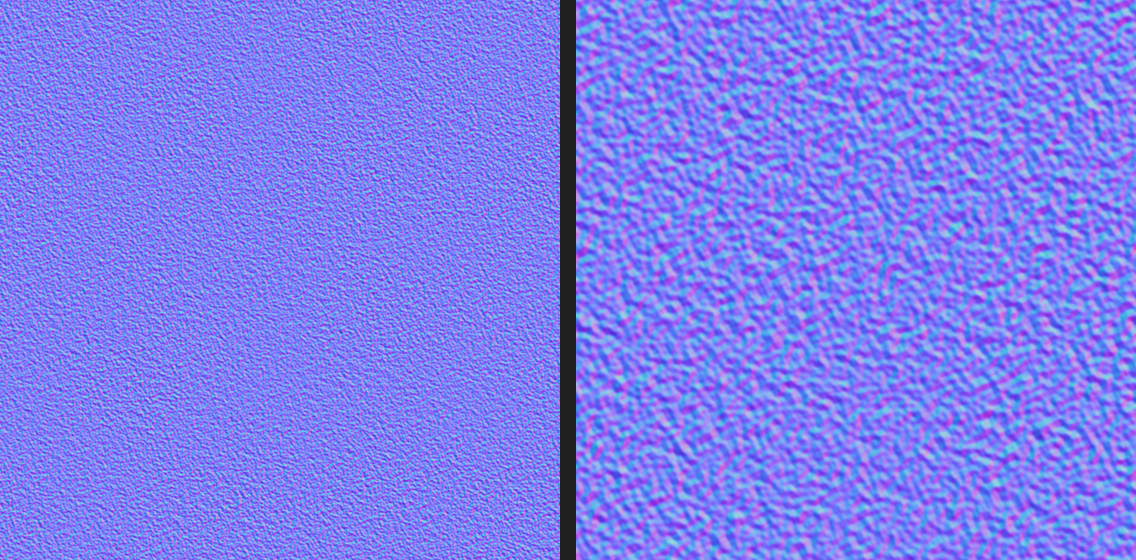
Left: the whole. Right: its middle third, enlarged.
Reproduce this texture map procedurally as a Shadertoy shader.

```glsl
// Tangent-space normal map of a fine, pebbled surface such as stucco or grained plastic.
// Octaves of gradient noise give exact slopes, which are turned into unit normals,
// averaged over each pixel and packed into RGB.

const float TAU = 6.2831853;
const float RELIEF = 0.49;   // overall steepness of the grains

// Integer hash of a lattice cell, returned as a unit gradient
vec2 cellGradient(ivec2 cell, uint seed) {
    uvec2 c = uvec2(cell + 4096);
    uint h = c.x * 1597334677u ^ c.y * 3812015801u ^ seed * 2654435769u;
    h = (h ^ (h >> 16)) * 2246822519u;
    h = (h ^ (h >> 13)) * 3266489917u;
    h ^= h >> 16;
    float angle = TAU * float(h & 65535u) / 65536.0;
    return vec2(cos(angle), sin(angle));
}

// Gradient noise: x holds the height, yz its analytic derivative
vec3 gradientNoise(vec2 p, uint seed) {
    ivec2 cell = ivec2(floor(p));
    vec2 f = fract(p);
    vec2 u = f * f * f * (f * (f * 6.0 - 15.0) + 10.0);
    vec2 du = 30.0 * f * f * (f - 1.0) * (f - 1.0);

    vec2 ga = cellGradient(cell, seed);
    vec2 gb = cellGradient(cell + ivec2(1, 0), seed);
    vec2 gc = cellGradient(cell + ivec2(0, 1), seed);
    vec2 gd = cellGradient(cell + ivec2(1, 1), seed);
    float a = dot(ga, f);
    float b = dot(gb, f - vec2(1, 0));
    float c = dot(gc, f - vec2(0, 1));
    float d = dot(gd, f - vec2(1, 1));

    float height = mix(mix(a, b, u.x), mix(c, d, u.x), u.y);
    vec2 slope = mix(mix(ga, gb, u.x), mix(gc, gd, u.x), u.y)
               + du * vec2(mix(b - a, d - c, u.y), mix(c - a, d - b, u.x));
    return vec3(height, slope);
}

// Slope of one grain size, with its lattice turned by an angle
vec2 grainSlope(vec2 uv, float frequency, float angle, uint seed) {
    float c = cos(angle), s = sin(angle);
    mat2 turn = mat2(c, s, -s, c);
    return gradientNoise(turn * uv * frequency, seed).yz * turn;
}

// Unit normal of the surface
vec3 surfaceNormal(vec2 uv) {
    vec2 slope = 0.20 * grainSlope(uv, 80.0, 2.0, 3u)
               + 0.50 * grainSlope(uv, 140.0, 0.4, 1u)
               + 0.75 * grainSlope(uv, 205.0, 1.1, 2u);

    // Calm and rough spots, both broad and a few grains wide
    float roughness = 1.0 + 0.2 * gradientNoise(uv * 5.0, 4u).x
                          + 0.4 * gradientNoise(uv * 80.0, 5u).x;
    return normalize(vec3(slope * RELIEF * roughness, 1.0));
}

void mainImage(out vec4 fragColor, in vec2 fragCoord) {
    float scale = 1.0 / min(iResolution.x, iResolution.y);

    // Average a 2 by 2 grid of normals inside the pixel
    vec3 normal = vec3(0.0);
    for (int i = 0; i < 4; i++) {
        vec2 offset = vec2(i & 1, i >> 1) * 0.5 - 0.25;
        normal += 0.25 * surfaceNormal((fragCoord + offset) * scale);
    }

    // Slight flattening of the blue channel from fine unresolved grain
    normal.z *= 0.965;
    fragColor = vec4(0.5 + 0.5 * normal, 1.0);
}
```
